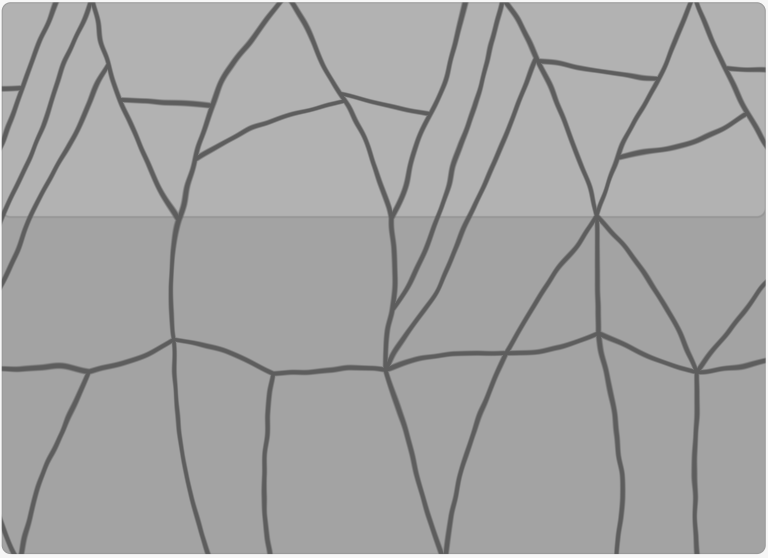
Give the GLSL for this pattern, as a Shadertoy shader.

```glsl
float hash(float n) {
    n = fract(n * 0.1031);
    n *= n + 33.33;
    return fract(n * (n + n));
}

float noise(vec2 p) {
    vec2 i = floor(p), f = smoothstep(0.0, 1.0, p - i);
    float n = i.x + 57.0 * i.y;
    return mix(mix(hash(n), hash(n + 1.0), f.x),
               mix(hash(n + 57.0), hash(n + 58.0), f.x), f.y) - 0.5;
}

vec2 wobble(vec2 p) {
    return vec2(noise(p + 11.0), noise(p + 43.0));
}

float jitter(float n, float amount) {
    return amount * (hash(n) - 0.5);
}

// Sideways bulge of a crack, relative to its length
float bow(vec2 a, vec2 b) {
    return jitter(a.x * 37.0 + b.x * 91.0 + 5.0, 0.13);
}

// Point at fraction t of the bowed crack from a to b
vec2 along(vec2 a, vec2 b, float t) {
    vec2 ab = b - a;
    return a + ab * t + vec2(-ab.y, ab.x) * bow(a, b) * 4.0 * t * (1.0 - t);
}

// Distance to the bowed crack from a to b
float crack(vec2 p, vec2 a, vec2 b) {
    vec2 ab = b - a;
    float len = length(ab), bend = bow(a, b);
    vec2 dir = ab / len;
    float s = dot(p - a, dir), t = clamp(s / len, 0.0, 1.0);
    float side = dot(p - a, vec2(-dir.y, dir.x)) - len * bend * 4.0 * t * (1.0 - t);
    float slope = bend * 4.0 * (1.0 - 2.0 * t);
    return length(vec2(s - t * len, side * inversesqrt(1.0 + slope * slope)));
}

float roundBox(vec2 p, vec2 lo, vec2 hi, float r) {
    vec2 q = abs(p - 0.5 * (lo + hi)) - 0.5 * (hi - lo) + r;
    return length(max(q, 0.0)) + min(max(q.x, q.y), 0.0) - r;
}

// Junctions on the top edge, the band border and the cross seam
vec2 crown(float k) { return vec2(0.16 + 0.37 * k + jitter(k + 20.0, 0.06), 1.01); }
vec2 waist(float k) { return vec2(0.32 + 0.38 * k + jitter(k + 31.0, 0.05), 0.612); }
vec2 seam(float j) {
    return vec2(0.13 + 0.19 * j + jitter(j + 50.0, 0.06), 0.37 + jitter(j + 73.0, 0.08));
}

// Fans of cracks in the upper band and the stems below them
float upperCracks(vec2 p) {
    float d = 1.0;
    for (float k = -1.0; k < 4.0; k++) {
        bool odd = mod(k + 2.0, 2.0) > 0.5;
        vec2 c = crown(k), w = waist(k), next = crown(k + 1.0), nextWaist = waist(k + 1.0);
        vec2 root = seam(2.0 * k + 1.0);
        vec2 tip = next - vec2(odd ? 0.063 : 0.0, 0.0);
        d = min(d, min(crack(p, c, w), crack(p, w, tip)));
        d = min(d, crack(p, w, root));

        // Rung inside the V
        float h = 0.2 + 0.3 * hash(k + 90.0);
        d = min(d, crack(p, along(c, w, h), along(w, tip, 0.93 - h)));

        if (odd) {
            // Slender twin and long diagonal, both meeting the stem
            d = min(d, crack(p, next, along(w, root, 0.6)));
            d = min(d, crack(p, along(next, nextWaist, 0.3), root));
        } else {
            // Slanted rung beneath the next crown
            d = min(d, crack(p, along(w, tip, 0.25), along(next, nextWaist, 0.5)));
        }
        // Forks spreading to the seam
        if (k > 1.0) {
            d = min(d, crack(p, w, seam(2.0 * k)));
            d = min(d, crack(p, w, seam(2.0 * k + 2.0)));
        }
    }
    return d;
}

// Undulating seam and the cracks that run from it to the floor
float lowerCracks(vec2 p) {
    float d = 1.0;
    for (float j = -1.0; j < 8.0; j++) {
        float m = mod(j + 4.0, 4.0);
        float slant = m > 2.5 ? 0.095 : m < 0.5 ? -0.095 : jitter(j + 110.0, 0.14);
        vec2 s = seam(j), foot = vec2(0.13 + 0.19 * j + slant, -0.005);
        d = min(d, min(crack(p, s, seam(j + 1.0)), crack(p, s, foot)));
    }
    return d;
}

void mainImage(out vec4 fragColor, in vec2 fragCoord) {
    float px = 1.0 / iResolution.y;
    vec2 p = fragCoord * px;
    vec2 hi = vec2(iResolution.x * px - 0.004, 0.996);

    // Panel with a lighter upper band and thin rims
    float panel = roundBox(p, vec2(0.003, 0.007), hi, 0.016);
    float band = roundBox(p, vec2(0.003, 0.611), hi, 0.016);
    float shade = mix(0.64, 0.70, clamp(0.5 - band / px, 0.0, 1.0));
    float rim = min(abs(panel), abs(band));
    shade = mix(0.59, shade, smoothstep(0.0, 0.0035, rim));

    // Soft dark cracks
    vec2 q = p + 0.018 * wobble(p * 8.0) + 0.004 * wobble(p * 27.0);
    float d = min(upperCracks(q), lowerCracks(q));
    shade = mix(0.365, shade, smoothstep(0.0022, 0.0066, d));

    // Pale surround
    shade = mix(shade, 0.97, clamp(0.5 + panel / px, 0.0, 1.0));
    fragColor = vec4(vec3(shade), 1.0);
}
```
